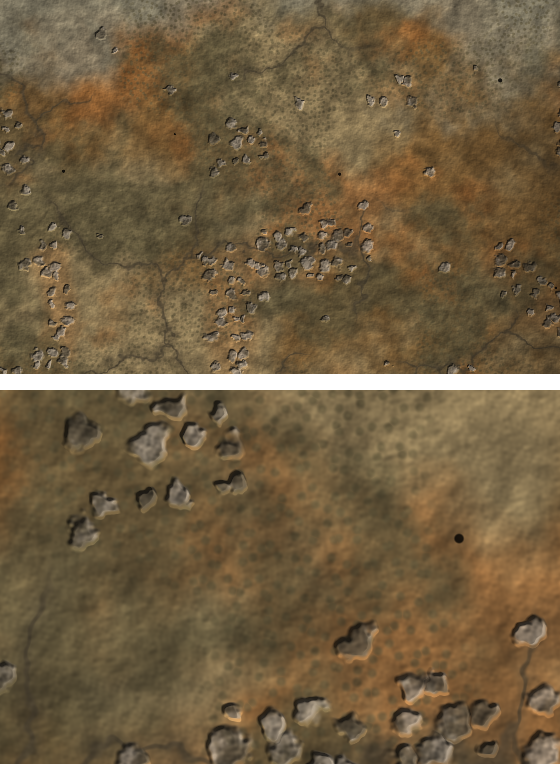
Top: the whole. Bottom: its middle third, enlarged.
Write a Shadertoy shader that draws this texture.

```glsl
const vec3 BROWN = vec3(0.44, 0.33, 0.19);
const vec3 TAN = vec3(0.51, 0.44, 0.31);
const vec3 ORANGE = vec3(0.55, 0.35, 0.18);
const vec3 OLIVE = vec3(0.32, 0.29, 0.20);
const vec3 GREY = vec3(0.49, 0.47, 0.40);
const vec3 STONE_DARK = vec3(0.31, 0.28, 0.23);
const vec3 STONE_PALE = vec3(0.53, 0.49, 0.44);
const vec3 CRACK = vec3(0.25, 0.22, 0.17);
const vec2 TO_LIGHT = vec2(-0.6, 0.8);

float hash(vec2 p) {
    vec3 q = fract(p.xyx * 0.1031);
    q += dot(q, q.yzx + 33.33);
    return fract((q.x + q.y) * q.z);
}

vec2 hash2(vec2 p) { return vec2(hash(p), hash(p + 57.3)); }

float noise(vec2 p) {
    vec2 i = floor(p), f = fract(p);
    f = f * f * (3.0 - 2.0 * f);
    vec2 e = vec2(1.0, 0.0);
    return mix(mix(hash(i), hash(i + e), f.x),
               mix(hash(i + e.yx), hash(i + 1.0), f.x), f.y);
}

float fbm(vec2 p, int octaves) {
    float sum = 0.0, amp = 0.5, total = 0.0;
    for (int i = 0; i < octaves; i++) {
        sum += amp * noise(p);
        total += amp;
        amp *= 0.55;
        p = mat2(1.6, 1.2, -1.2, 1.6) * p + 11.7;
    }
    return sum / total;
}

vec2 warp(vec2 p, float scale, int octaves) {
    return vec2(fbm(p * scale, octaves), fbm(p * scale + 31.0, octaves)) - 0.5;
}

// Nearest and second nearest feature distances
vec2 cellular(vec2 p) {
    vec2 cell = floor(p), near = vec2(8.0);
    for (int y = -1; y <= 1; y++)
    for (int x = -1; x <= 1; x++) {
        vec2 id = cell + vec2(x, y);
        float d = length(id + hash2(id) - p);
        near = d < near.x ? vec2(d, near.x) : vec2(near.x, min(near.y, d));
    }
    return near;
}

float cluster(vec2 p) { return smoothstep(0.62, 0.8, noise(p * 6.5 + 4.0)); }

// Depth of scattered round holes; clustering gathers them into groups
float pits(vec2 p, float scale, float chance, float radius, float clustering) {
    vec2 q = p * scale, cell = floor(q);
    float depth = 0.0;
    for (int y = -1; y <= 1; y++)
    for (int x = -1; x <= 1; x++) {
        vec2 id = cell + vec2(x, y);
        vec2 centre = id + 0.15 + 0.7 * hash2(id + scale);
        vec2 place = centre / scale;
        float odds = chance * mix(1.0, cluster(place), clustering);
        odds *= 1.0 - 0.9 * smoothstep(0.72, 0.92, place.y);
        float size = radius * mix(0.45, 1.0, hash(id + 91.0));
        float hole = 1.0 - smoothstep(0.6, 1.0, length(q - centre) / size);
        depth = max(depth, hole * step(hash(id + 17.0), odds));
    }
    return depth;
}

float cavities(vec2 p) {
    vec2 ragged = p + 0.024 * warp(p, 55.0, 3);
    return max(pits(ragged, 25.0, 0.95, 0.5, 1.0), pits(ragged, 12.0, 0.1, 0.22, 0.0));
}

float relief(vec2 p, float depth) {
    float grain = fbm(p * 70.0, 3);
    return 0.0035 * grain * (1.0 + 1.5 * depth) - 0.008 * depth;
}

// x: thin line, y: soft stain beside it
vec2 cracks(vec2 p) {
    vec2 near = cellular((p + 0.2 * warp(p, 7.0, 5)) * 2.3 + 3.0);
    float edge = near.y - near.x;
    float shown = smoothstep(0.42, 0.62, noise(p * 3.2 + 15.0));
    return shown * (1.0 - smoothstep(vec2(0.004, 0.0), vec2(0.026, 0.11), vec2(edge)));
}

vec3 plaster(vec2 p) {
    float pale = fbm(p * 2.6 + 3.0, 5) + 0.1 * (0.7 - p.x);
    vec3 col = mix(BROWN, TAN, smoothstep(0.38, 0.62, pale));
    float rust = smoothstep(0.5, 0.72, fbm(p * 4.0 + 20.0, 5)) + 0.5 * cluster(p);
    col = mix(col, ORANGE, 0.65 * min(rust, 1.0));
    float upper = smoothstep(0.7, 1.0, p.y);
    float damp = fbm(p * 5.0 + 40.0, 6) + 0.07 * upper;
    col = mix(col, OLIVE, 0.75 * smoothstep(0.48, 0.68, damp));
    float bleach = p.y + 0.28 * abs(p.x - 0.75) + 0.7 * (fbm(p * 4.5 + 60.0, 5) - 0.5);
    col = mix(col, GREY, 0.8 * smoothstep(0.86, 1.14, bleach));
    // Small dark flecks and mottling
    float fleck = 1.0 - smoothstep(0.12, 0.38, cellular(p * 65.0).x);
    col = mix(col, OLIVE, 0.55 * fleck * smoothstep(0.4, 0.65, noise(p * 5.0 + 8.0)));
    return col * (0.68 + 0.64 * fbm(p * 32.0, 4));
}

void mainImage(out vec4 fragColor, in vec2 fragCoord) {
    vec2 p = fragCoord / iResolution.y;
    vec2 e = vec2(0.0025, 0.0);
    float depth = cavities(p);
    float height = relief(p, depth);
    vec2 slope = vec2(relief(p + e, cavities(p + e)),
                      relief(p + e.yx, cavities(p + e.yx))) - height;
    float light = 1.0 - 0.65 * dot(slope / e.x, TO_LIGHT);

    vec3 col = plaster(p);
    vec2 crack = cracks(p);
    col = mix(col, CRACK, 0.3 * crack.y);
    col = mix(col, CRACK, 0.6 * crack.x);

    // Exposed stone and pinholes
    vec3 stone = mix(STONE_DARK, STONE_PALE, smoothstep(0.35, 0.65, fbm(p * 38.0 + 5.0, 4)));
    col = mix(col, stone, 0.8 * depth);
    col *= clamp(light, 0.35, 1.4);
    col *= 1.0 - 0.8 * pits(p, 7.0, 0.09, 0.05, 0.0);
    col *= 1.0 - 0.22 * smoothstep(1.15, 1.5, p.x) * (1.0 - smoothstep(0.6, 0.95, p.y));
    fragColor = vec4(col, 1.0);
}
```
